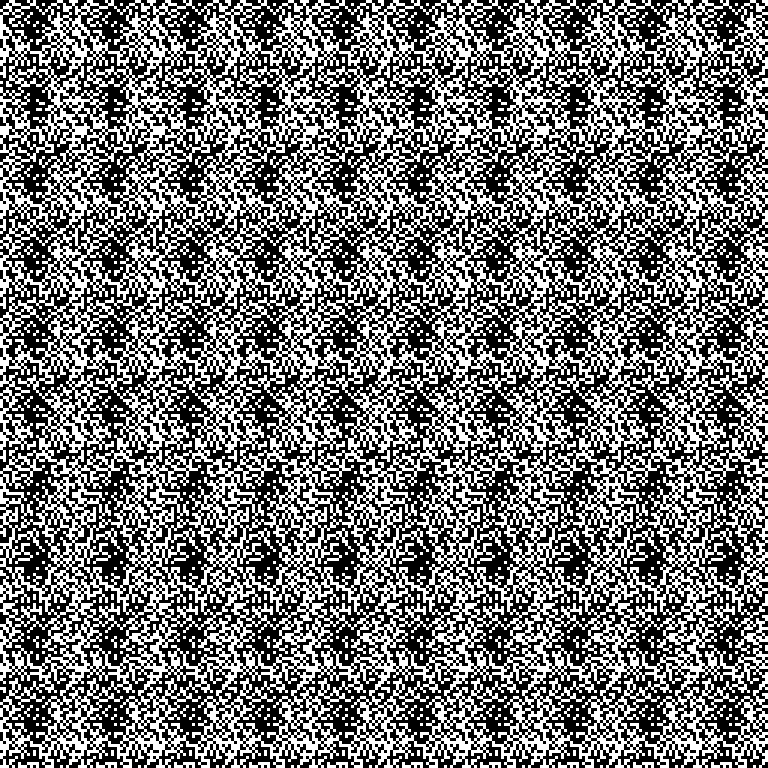
Reproduce this pattern procedurally as a Shadertoy shader.

```glsl
// Ten by ten tiles of black and white grain on a grid of 256 by 256 square cells.
// Each cell is a hash sharpened against its neighbours, then thresholded by a
// density with dark clumps. Columns repeat exactly, while some rows are altered.

const int GRID = 256;
const int TILES = 10;

float hash(ivec3 v) {
    uvec3 q = uvec3(v) * uvec3(1597u, 3571u, 7919u);
    uint n = (q.x ^ (q.y << 8) ^ q.z) * 747796405u + 2891336453u;
    n = ((n >> ((n >> 28) + 4u)) ^ n) * 277803737u;
    n = (n >> 22) ^ n;
    return float(n >> 8) / 16777216.0;
}

// Cell index inside its tile; integer maths keeps the repeats exact.
ivec2 tileCell(ivec2 cell) {
    return (cell * TILES) % GRID / TILES;
}

// Shared grain, partly replaced in the altered rows.
float grain(ivec2 cell) {
    cell = (cell + GRID) % GRID;
    ivec2 local = tileCell(cell);
    int row = cell.y * TILES / GRID;
    float r = float(row);
    float change = 0.04 + 0.35 * exp(-0.6 * (r - 2.3) * (r - 2.3))
                 + 0.2 * exp(-2.0 * (r - 8.0) * (r - 8.0));
    bool altered = hash(ivec3(local, 20 + row)) < change;
    return hash(ivec3(local, altered ? 40 + row : 1));
}

float latticeSlope(ivec2 corner, vec2 offset) {
    float angle = 6.28318 * hash(ivec3(corner % 5, 77));
    return dot(vec2(cos(angle), sin(angle)), offset);
}

// Gradient noise that wraps once per tile.
float gradientNoise(vec2 u) {
    vec2 p = u * 5.0, f = fract(p);
    ivec2 i = ivec2(floor(p));
    vec2 s = f * f * f * (f * (f * 6.0 - 15.0) + 10.0);
    float low = mix(latticeSlope(i, f),
                    latticeSlope(i + ivec2(1, 0), f - vec2(1, 0)), s.x);
    float high = mix(latticeSlope(i + ivec2(0, 1), f - vec2(0, 1)),
                     latticeSlope(i + ivec2(1, 1), f - vec2(1, 1)), s.x);
    return mix(low, high, s.y);
}

// Soft clump that continues across tile edges.
float clump(vec2 u, vec2 center, float radius) {
    vec2 d = fract(u - center + 0.5) - 0.5;
    return exp(-dot(d, d) / (radius * radius));
}

float cellColor(ivec2 cell) {
    cell = (cell + GRID) % GRID;
    vec2 u = (vec2(tileCell(cell)) + 0.5) / 26.0;

    // Less white in the clumps and along one upright band.
    float density = -0.015 - 0.32 * clump(u, vec2(0.46, 0.70), 0.15)
                  - 0.25 * clump(u, vec2(0.77, 0.08), 0.11)
                  - 0.07 * cos(6.28318 * (u.x - 0.44))
                  + 0.14 * gradientNoise(u);

    // Contrast with the neighbours makes dots and thin winding strokes.
    float around = grain(cell + ivec2(1, 0)) + grain(cell - ivec2(1, 0))
                 + grain(cell + ivec2(0, 1)) + grain(cell - ivec2(0, 1));
    float contrast = grain(cell) - 0.5 + 0.85 * (0.5 - 0.25 * around);
    return step(0.0, contrast + density);
}

void mainImage(out vec4 fragColor, in vec2 fragCoord) {
    vec2 p = fragCoord / iResolution.xy * float(GRID) - 0.5;
    ivec2 cell = ivec2(floor(p));

    // Blend across cell borders over the width of one pixel.
    vec2 pixel = float(GRID) / iResolution.xy;
    vec2 t = clamp((fract(p) - 0.5) / pixel + 0.5, 0.0, 1.0);
    float lower = mix(cellColor(cell), cellColor(cell + ivec2(1, 0)), t.x);
    float upper = mix(cellColor(cell + ivec2(0, 1)), cellColor(cell + ivec2(1, 1)), t.x);

    fragColor = vec4(vec3(mix(lower, upper, t.y)), 1.0);
}
```
